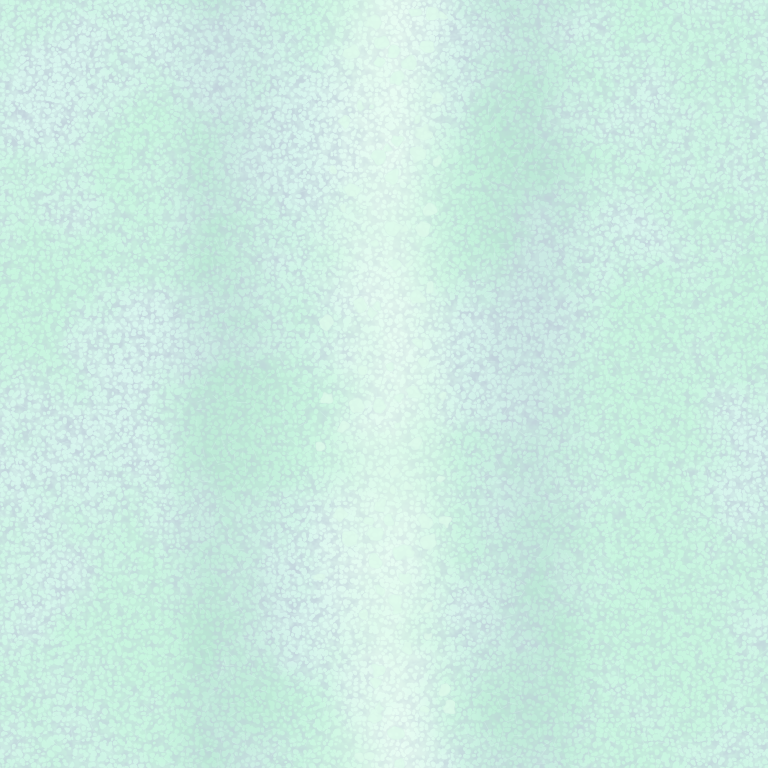
This texture is drawn by a Shadertoy shader. Its source:

```glsl
// Pale mint mineral wash with soft vertical bands, fine grains, fibers and larger pebbles.

const float TAU = 6.2831853;
const vec3 MINT = vec3(0.772, 0.944, 0.862);
const vec3 MIST = vec3(0.835, 0.945, 0.922);
const vec3 GLOW = vec3(0.915, 0.978, 0.948);
const vec3 LAVENDER = vec3(0.745, 0.800, 0.850);
const vec3 BAND_SHADE = vec3(0.060, 0.056, 0.046);
const vec3 PEBBLE = vec3(0.870, 0.982, 0.922);

vec2 hash2(vec2 p, float seed) {
    vec3 q = fract(p.xyx * vec3(0.1031, 0.1030, 0.0973) + seed * 0.137);
    q += dot(q, q.yzx + 33.33);
    return fract((q.xx + q.yz) * q.zy);
}

// Gradient noise that wraps after a whole number of cells
float cornerSlope(vec2 cell, vec2 offset, vec2 period, float seed) {
    float angle = TAU * hash2(mod(cell, period), seed).x;
    return dot(vec2(cos(angle), sin(angle)), offset);
}

float gradientNoise(vec2 uv, vec2 period, float seed) {
    vec2 p = uv * period, cell = floor(p), f = p - cell;
    vec2 s = f * f * f * (f * (f * 6.0 - 15.0) + 10.0);
    vec2 e = vec2(1.0, 0.0);
    float a = cornerSlope(cell, f, period, seed);
    float b = cornerSlope(cell + e.xy, f - e.xy, period, seed);
    float c = cornerSlope(cell + e.yx, f - e.yx, period, seed);
    float d = cornerSlope(cell + e.xx, f - e.xx, period, seed);
    return mix(mix(a, b, s.x), mix(c, d, s.x), s.y);
}

float fbm(vec2 uv, vec2 period, int octaves, float seed) {
    float sum = 0.0, amplitude = 0.55;
    for (int i = 0; i < octaves; i++) {
        sum += amplitude * gradientNoise(uv, period, seed + float(i));
        period *= 2.0;
        amplitude *= 0.56;
    }
    return sum;
}

// Soft vertical ridge, zero outside left..right
float ridge(float x, float left, float peak, float right) {
    return smoothstep(left, peak, x) * (1.0 - smoothstep(peak, right, x));
}

float middleBand(float x) {
    return ridge(x, 0.38, 0.51, 0.62);
}

// Signed distance to scattered discs; the chance is blended across the middle band
float pebbleDistance(vec2 uv, float count, vec2 radii, float sideChance, float middleChance, float seed) {
    vec2 p = uv * count, base = floor(p);
    float nearest = 1.0;
    for (int y = -1; y <= 1; y++)
    for (int x = -1; x <= 1; x++) {
        vec2 cell = base + vec2(x, y), id = mod(cell, count);
        vec2 center = cell + 0.1 + 0.8 * hash2(id, seed);
        vec2 pick = hash2(id, seed + 3.0);
        float chance = mix(sideChance, middleChance, middleBand(fract(center.x / count)));
        float d = length(p - center) - mix(radii.x, radii.y, pick.y);
        if (pick.x < chance) nearest = min(nearest, d);
    }
    return nearest / count;
}

// Distance to short, randomly turned line segments
float fiberDistance(vec2 uv, float count, float halfLength, float seed) {
    vec2 p = uv * count, base = floor(p);
    float nearest = 1.0;
    for (int y = -1; y <= 1; y++)
    for (int x = -1; x <= 1; x++) {
        vec2 cell = base + vec2(x, y), id = mod(cell, count);
        vec2 offset = p - cell - hash2(id, seed);
        vec2 pick = hash2(id, seed + 5.0);
        vec2 along = vec2(cos(TAU * pick.x), sin(TAU * pick.x));
        float t = clamp(dot(offset, along), -halfLength, halfLength);
        if (pick.y < 0.6) nearest = min(nearest, length(offset - along * t));
    }
    return nearest / count;
}

float fill(float d, float softness) {
    return 1.0 - smoothstep(-softness, softness, d);
}

void mainImage(out vec4 fragColor, in vec2 fragCoord) {
    vec2 uv = fragCoord / iResolution.xy;
    float soft = max(0.7 / iResolution.y, 0.0008);

    // Cloudy wash and vertical bands
    float cloud = fbm(uv, vec2(4.0), 6, 1.0);
    float bandX = uv.x + 0.03 * fbm(uv, vec2(5.0), 4, 11.0);
    float shade = max(ridge(bandX, 0.20, 0.27, 0.41), ridge(bandX, 0.56, 0.70, 0.79));
    float glow = middleBand(bandX);
    float mist = smoothstep(-0.22, 0.30, cloud);
    vec3 color = mix(MINT, MIST, mist);
    color -= BAND_SHADE * shade * (0.8 + 0.8 * fbm(uv, vec2(6.0, 3.0), 3, 21.0));
    color = mix(color, GLOW, glow * (0.72 + 0.5 * cloud));

    // Fine grains with lavender gaps
    vec2 wobble = vec2(gradientNoise(uv, vec2(90.0), 31.0), gradientNoise(uv, vec2(90.0), 32.0));
    vec2 grainUv = uv + 0.0025 * wobble;
    float fine = pebbleDistance(grainUv, 150.0, vec2(0.28, 0.52), 0.9, 0.85, 41.0);
    float medium = pebbleDistance(grainUv, 88.0, vec2(0.22, 0.40), 0.22, 0.25, 51.0);
    float grain = fill(min(fine, medium), soft);
    float clump = smoothstep(-0.35, 0.40, fbm(uv, vec2(72.0), 3, 61.0));
    float gap = (1.0 - grain) * (0.25 + 0.75 * clump) + 0.22 * clump;
    color = mix(color, LAVENDER, gap * mix(0.55, 0.25, glow) * (0.75 + 0.4 * mist));
    color += vec3(0.014, 0.022, 0.014) * grain;

    // Pale fibers
    float fiber = fill(fiberDistance(uv, 64.0, 0.38, 71.0) - 0.0004, soft);
    color = mix(color, MIST + 0.03, fiber * 0.3);

    // Larger pebbles gathered in the bright middle
    float large = pebbleDistance(uv + 0.006 * wobble, 42.0, vec2(0.18, 0.44), 0.0, 0.48, 81.0);
    float rim = fill(abs(large) - 0.0005, 2.0 * soft);
    color = mix(color, PEBBLE, 0.8 * fill(large, soft));
    color = mix(color, LAVENDER, 0.16 * rim);

    fragColor = vec4(clamp(color, 0.0, 1.0), 1.0);
}
```
